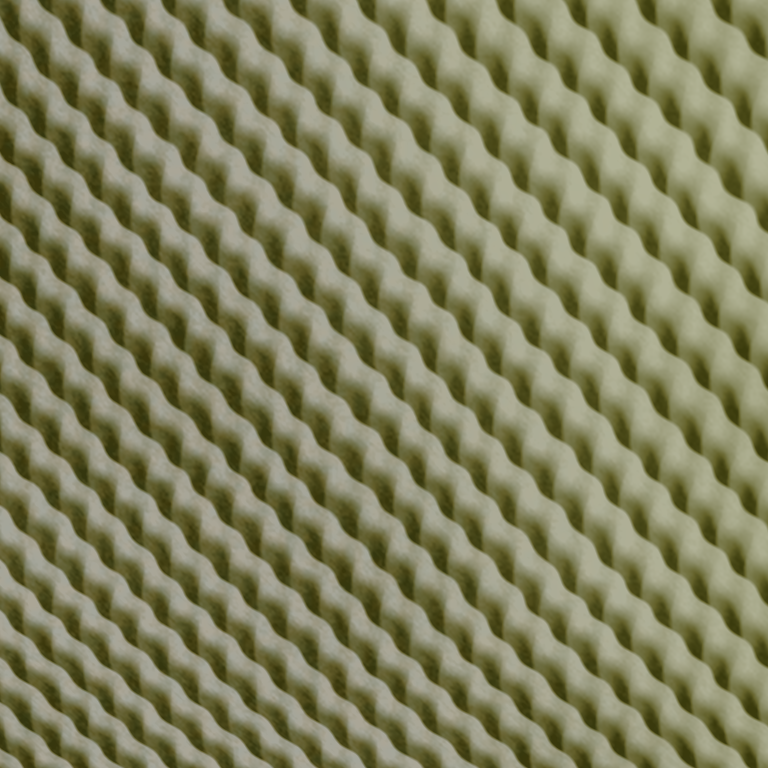
A WebGL 1 fragment shader for this texture:

```glsl
precision highp float;
uniform vec2 u_resolution;

float hash(vec2 p) {
  vec3 q = fract(vec3(p.xyx) * 0.1031);
  q += dot(q, q.yzx + 33.33);
  return fract((q.x + q.y) * q.z);
}

float noise(vec2 p) {
  vec2 i = floor(p), f = fract(p);
  f = f * f * (3.0 - 2.0 * f);
  return mix(mix(hash(i), hash(i + vec2(1, 0)), f.x),
             mix(hash(i + vec2(0, 1)), hash(i + vec2(1, 1)), f.x), f.y);
}

// Olive hollow to pale crown
vec3 ramp(float k) {
  vec3 c = mix(vec3(0.22, 0.22, 0.05), vec3(0.38, 0.37, 0.17), clamp(k * 4.0, 0.0, 1.0));
  c = mix(c, vec3(0.47, 0.47, 0.32), clamp(k * 4.0 - 1.0, 0.0, 1.0));
  c = mix(c, vec3(0.56, 0.56, 0.46), clamp(k * 4.0 - 2.0, 0.0, 1.0));
  return mix(c, vec3(0.67, 0.67, 0.61), clamp(k * 4.0 - 3.0, 0.0, 1.0));
}

void main() {
  vec2 p = gl_FragCoord.xy / u_resolution;
  float lit = smoothstep(0.4, 1.2, p.x + 0.3 * p.y);

  // Skewed lattice, wider toward the upper right: bumps along, ridges across
  vec2 c = p - 0.5;
  float nearness = c.x + c.y;
  vec2 wobble = vec2(noise(p * 12.0), noise(p * 12.0 + 40.0)) - 0.5;
  float along = dot(c, vec2(10.9, -14.1)) * (1.0 - 0.1 * nearness) + 0.38 + 0.2 * wobble.x;
  float across = dot(c, vec2(12.9, 11.7)) - 0.07 + 0.12 * wobble.y;
  across -= 1.5 * nearness * nearness;

  // Ridges crowd together in the lower left corner
  float bend = max(0.0, 0.35 - p.y - 0.15 * p.x);
  across -= 6.0 * bend * bend;

  // Slightly scalloped ridge edge; t runs from the edge up the next wall
  float scallop = -0.055 * cos(6.2832 * (along - 0.65));
  float t = fract(across - scallop + 0.1) - 0.1;

  // Teardrop hollows, darkest at their lower end
  float cell = fract(along + t);
  float hollow = smoothstep(0.0, 0.65, cell) * (1.0 - smoothstep(0.84, 1.0, cell));
  float pit = hollow * (1.0 - smoothstep(0.2, mix(0.62, 0.42, lit), t));
  float ground = mix(0.31, 0.52, lit) - mix(0.27, 0.46, lit) * pit;

  // Soft wall on one side, crisp edge on the other
  float wall = smoothstep(mix(0.3, 0.15, lit), 0.72, t + 0.09 * (1.0 - hollow));
  float edge = 1.0 - smoothstep(-0.08, 0.02, t);
  float crown = 0.93 + 0.06 * sin(6.2832 * (along + across));
  float shade = mix(ground, crown, max(wall, edge));

  // Fibres along the ridges, fine grain and broad stains
  float fibre = noise(vec2(along * 6.0, across * 16.0)) - 0.5;
  float grain = noise(p * 230.0) - 0.5;
  float stain = noise(p * 4.0 + 9.0) - 0.5;
  shade += (0.09 * fibre + 0.1 * grain) * mix(1.0, 0.4, lit) + 0.12 * stain;

  vec3 color = ramp(clamp(shade, 0.0, 1.0));
  color *= mix(vec3(0.98, 0.97, 0.98), vec3(1.04, 1.05, 0.96), lit);
  color += vec3(0.03, 0.0, -0.02) * (noise(p * 90.0 + 5.0) - 0.5) * (1.0 - lit);
  gl_FragColor = vec4(color, 1.0);
}
```
